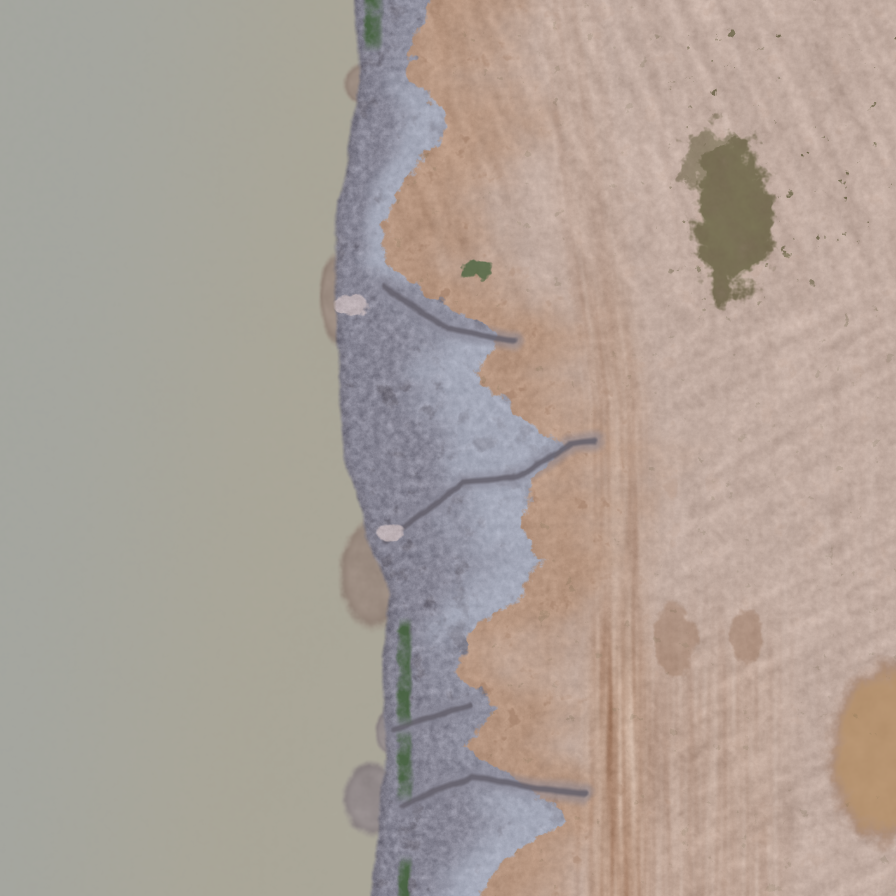
Write a WebGL 2 fragment shader that draws this texture.

```glsl
#version 300 es
precision highp float;
// Aerial view of a murky river, an eroded grey rock bank and dry, track-marked earth.
uniform vec2 u_resolution;
out vec4 fragColor;

const vec3 WATER_FAR = vec3(.645, .65, .625);
const vec3 WATER_NEAR = vec3(.665, .65, .595);
const vec3 PALE = vec3(.755, .672, .63);
const vec3 ORANGE = vec3(.705, .57, .48);
const vec3 BROWN = vec3(.61, .475, .39);
const vec3 ROCK = vec3(.53, .525, .58);
const vec3 ROCK_LIGHT = vec3(.65, .665, .725);
const vec3 ROCK_DARK = vec3(.38, .365, .405);
const vec3 MUD = vec3(.6, .535, .495);
const vec3 SCRUB = vec3(.41, .385, .27);
const vec3 MOSS = vec3(.27, .38, .24);
const vec3 SAND = vec3(.71, .575, .44);
const vec3 BOULDER = vec3(.76, .71, .72);
const float EDGE_SOFT = .003;
const float CRACK_WIDTH = .0055;

// Bank outline: x at evenly spaced heights, bottom to top
const float SHORE[13] = float[13](.414, .423, .43, .427, .434, .406, .382, .378, .374, .374, .389, .401, .395);
const float BRINK[25] = float[25](.534, .563, .632, .586, .518, .553, .51, .521, .579, .607, .583, .586, .632,
  .573, .527, .56, .484, .432, .43, .449, .484, .497, .456, .466, .484);
// Mud lobes: centre, radii
const vec4 LOBES[5] = vec4[5](vec4(.41, .906, .026, .024), vec4(.377, .668, .02, .05),
  vec4(.416, .36, .036, .06), vec4(.437, .182, .018, .026), vec4(.416, .108, .033, .04));
// Gullies: start, end
const vec4 CRACKS[9] = vec4[9](vec4(.43, .68, .5, .632), vec4(.5, .632, .574, .618),
  vec4(.43, .398, .52, .462), vec4(.52, .462, .575, .468), vec4(.575, .468, .638, .508),
  vec4(.638, .508, .664, .509), vec4(.45, .1, .527, .13), vec4(.527, .13, .65, .114),
  vec4(.44, .185, .525, .212));

vec2 hashDir(vec2 cell) {
  vec3 q = fract(cell.xyx * vec3(.1031, .103, .0973));
  q += dot(q, q.yzx + 33.33);
  return fract((q.xx + q.yz) * q.zy) * 2. - 1.;
}

float noise(vec2 p) {
  vec2 i = floor(p), f = p - i, u = f * f * (3. - 2. * f), e = vec2(1, 0);
  return mix(mix(dot(hashDir(i), f), dot(hashDir(i + e), f - e), u.x),
    mix(dot(hashDir(i + e.yx), f - e.yx), dot(hashDir(i + e.xx), f - e.xx), u.x), u.y);
}

float fbm(vec2 p) {
  float sum = 0., amp = 1.;
  for (int i = 0; i < 4; i++) { sum += amp * noise(p); p = p * 2.03 + 17.3; amp *= .55; }
  return sum;
}

// Soft ellipse; shape holds centre and radii
float blob(vec2 p, vec4 shape, float warp) {
  return 1. - smoothstep(.85, 1.12, length((p - shape.xy) / shape.zw) + warp);
}

float segment(vec2 p, vec4 s) {
  vec2 d = s.zw - s.xy, r = p - s.xy;
  return length(r - d * clamp(dot(r, d) / dot(d, d), 0., 1.));
}

float streaks(vec2 p, vec2 dir) {
  return noise(vec2(dot(p, vec2(dir.y, -dir.x)) * 75., dot(p, dir) * 8.));
}

float band(float x, float lo, float hi, float soft) {
  return smoothstep(lo - soft, lo + soft, x) - smoothstep(hi - soft, hi + soft, x);
}

void main() {
  vec2 p = gl_FragCoord.xy / u_resolution;
  float broad = fbm(p * 9.), rough = fbm(p * 38. + 5.), grain = fbm(p * 125.);
  float row = p.y * 12.;
  int k = int(row), j = int(row * 2.);
  float shore = mix(SHORE[k], SHORE[k + 1], smoothstep(0., 1., fract(row))) + rough * .003;
  float brink = mix(BRINK[j], BRINK[j + 1], fract(row * 2.)) + rough * .017 + grain * .005;
  float inland = p.x - brink, foot = p.x - shore;

  // Water
  vec3 col = mix(WATER_FAR, WATER_NEAR, smoothstep(0., .36, p.x + .06 - p.y * .12));
  col += .01 * broad * p.x + .004 * grain;

  // Mud lobes with a damp rim
  for (int i = 0; i < 5; i++) {
    float body = blob(p, LOBES[i], rough * .12);
    float rim = body - blob(p, LOBES[i], rough * .12 + .15);
    vec3 tint = i < 3 ? MUD : mix(ROCK, MUD, .5);
    col = mix(col, tint + .05 * (rough - rim), body * .9);
  }

  // Earth: orange near the brink, wheel tracks and scraped streaks
  float warm = 1. - smoothstep(.02, .17, inland + broad * .07);
  float lane = p.x + .14 * max(p.y - .55, 0.);
  float track = noise(vec2(lane * 85., p.y * 3.5)) + .6 * noise(vec2(lane * 190., p.y * 9.));
  float upper = smoothstep(.6, .75, p.y), east = smoothstep(.7, .82, p.x);
  float lanes = band(lane, .655, .72, .02) * (1. - .6 * upper);
  float worked = band(p.x, .65, .87, .04) * (1. - smoothstep(.2, .38, p.y));
  vec3 earth = mix(PALE, ORANGE, max(warm * .85, .45 * lanes + .3 * worked));
  earth -= vec3(.08, .1, .11) * track * (.2 + lanes + .9 * worked);
  earth += .08 * mix(streaks(p, vec2(.89, .45)) * east, streaks(p, vec2(.42, -.91)), upper);
  earth += .05 * rough + .055 * grain + .02 * broad;
  float bare = max(blob(p, vec4(.752, .285, .024, .04), rough * .4),
    blob(p, vec4(.832, .29, .018, .032), rough * .4));
  earth = mix(earth, BROWN, .45 * max(bare, smoothstep(.28, .55, rough) * (.25 + warm)));

  // Sandy hollow
  vec4 hollow = vec4(.99, .16, .06, .092);
  earth = mix(earth, BROWN, .6 * blob(p, hollow, rough * .2 - .1));
  earth = mix(earth, SAND + .025 * rough, blob(p, hollow, rough * .2 + .05));

  // Scrub patches and scattered tufts
  float scrub = max(blob(p, vec4(.815, .76, .045, .085), rough * .6 + broad * .3),
    .65 * blob(p, vec4(.8, .82, .038, .04), rough * .9));
  float tuft = smoothstep(.42, .6, fbm(p * 62. + 40.)) * (.25 + upper * east);
  earth = mix(earth, SCRUB + .13 * rough, max(scrub * (.82 + .3 * rough), .65 * tuft));
  earth = mix(earth, MOSS, .75 * blob(p, vec4(.534, .699, .017, .011), rough * .9));

  // Rock face: pale upper slope, dark broken foot
  float slope = foot / max(brink - shore, .01);
  float pale = smoothstep(.3, .8, slope + broad * .3) * (1. - .75 * band(p.y, .12, .29, .03));
  pale *= 1. - .7 * max(smoothstep(.88, .93, p.y), band(p.y, .63, .69, .02));
  float shade = smoothstep(.12, .55, rough + .4 * broad) * (1. - .6 * pale);
  shade = max(.65 * shade, .4 - .4 * smoothstep(0., .014, foot));
  vec3 rock = mix(mix(ROCK, ROCK_LIGHT, pale), ROCK_DARK, shade);
  rock += grain * (.13 - .06 * pale) + .04 * rough;
  vec3 bank = mix(rock, earth, smoothstep(-EDGE_SOFT, EDGE_SOFT, inland));

  // Gullies
  float gully = 1.;
  for (int i = 0; i < 9; i++) gully = min(gully, segment(p + .006 * vec2(rough, broad), CRACKS[i]));
  bank = mix(bank, ROCK, .5 - .5 * smoothstep(.004, .016, gully));
  bank = mix(bank, ROCK_DARK, .8 - .8 * smoothstep(.001, CRACK_WIDTH, gully));

  // Moss along the foot and pale boulders
  float rows = band(p.y, .195, .305, .008) + band(p.y, .11, .18, .008) + band(p.y, -.1, .04, .008);
  float wander = p.x + rough * .006;
  float moss = rows * band(wander, .444, .459, .003);
  moss += band(wander, .408, .425, .004) * smoothstep(.94, .955, p.y);
  bank = mix(bank, MOSS, clamp(moss * (.7 + rough), 0., .9));
  float boulder = max(blob(p, vec4(.393, .658, .02, .012), rough * .7),
    blob(p, vec4(.434, .406, .016, .01), rough * .5));
  bank = mix(bank, BOULDER + .08 * grain, boulder * .9);

  col = mix(col, bank, smoothstep(-EDGE_SOFT, EDGE_SOFT, foot));
  fragColor = vec4(clamp(col, 0., 1.), 1.);
}
```
